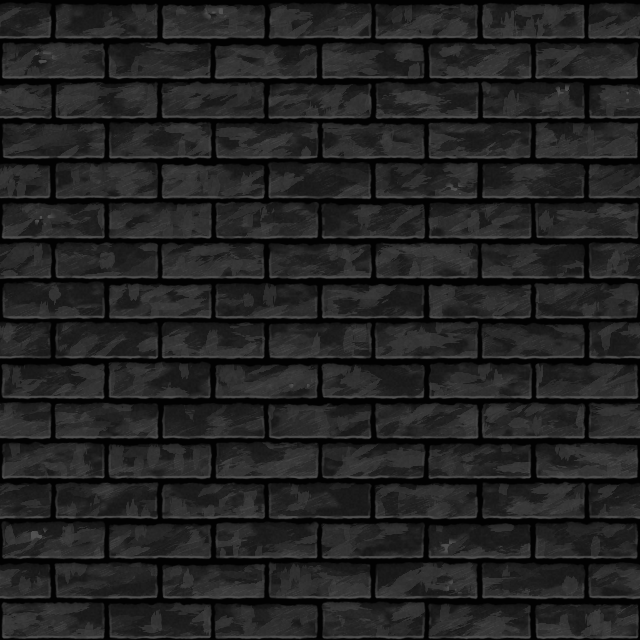
Give the GLSL for this texture, as a Shadertoy shader.

```glsl
// Dark painted brick wall in running bond: 6 bricks across, 16 courses down.

const vec2 BRICKS = vec2(6.0, 16.0);
const vec2 CELL = vec2(8.0, 3.0);          // one brick plus joint, in wall units
const vec2 HALF_BRICK = vec2(3.84, 1.31);
const float CORNER = 0.18;
const int DABS = 14;

const vec3 MORTAR = vec3(0.008);
const float DARK = 0.105;
const float MID = 0.16;
const float LIGHT = 0.235;
const float LIP = 0.32;
const float CHIP = 0.36;

float hash(vec2 p) {
    vec3 q = fract(p.xyx * 0.1031);
    q += dot(q, q.yzx + 33.33);
    return fract((q.x + q.y) * q.z);
}

vec2 hash2(vec2 p) {
    return vec2(hash(p), hash(p + 47.3));
}

float noise(vec2 p) {
    vec2 i = floor(p), f = fract(p);
    f = f * f * (3.0 - 2.0 * f);
    return mix(mix(hash(i), hash(i + vec2(1, 0)), f.x),
               mix(hash(i + vec2(0, 1)), hash(i + vec2(1, 1)), f.x), f.y);
}

float fbm(vec2 p) {
    return 0.55 * noise(p) + 0.3 * noise(p * 2.1 + 9.0) + 0.15 * noise(p * 4.3 + 23.0);
}

vec2 rotate(vec2 p, float a) {
    float c = cos(a), s = sin(a);
    return vec2(c * p.x + s * p.y, c * p.y - s * p.x);
}

float roundedBox(vec2 p, vec2 halfSize, float radius) {
    vec2 d = abs(p) - halfSize + radius;
    return length(max(d, 0.0)) + min(max(d.x, d.y), 0.0) - radius;
}

// Coverage of one dry brush stroke with ragged ends
float brushDab(vec2 p, vec2 size, float angle, vec2 seed) {
    vec2 r = rotate(p, angle);
    float ragged = fbm(r * vec2(1.3, 5.0) + seed) - 0.5;
    return 1.0 - smoothstep(0.82, 1.0, length(r / size) + 1.3 * ragged);
}

// Brick face built from overlapping strokes of grey
float paintedFace(vec2 p, vec2 seed) {
    float wash = fbm(p * vec2(0.5, 0.9) + seed) - 0.1 * p.y;
    float tone = mix(DARK, MID + 0.02, smoothstep(0.36, 0.62, wash));
    for (int i = 0; i < DABS; i++) {
        vec2 key = seed + float(i) * vec2(3.7, 8.1);
        vec2 center = (hash2(key) * 2.0 - 1.0) * HALF_BRICK;
        vec2 shape = hash2(key + 11.0);
        float upright = step(0.78, hash(key + 19.0));
        vec2 size = mix(vec2(0.8, 0.25) + shape * vec2(1.3, 0.5),
                        vec2(0.6, 0.28) + shape * vec2(0.5, 0.3), upright);
        float angle = mix(hash(key + 29.0) * 0.9 - 0.25, 1.5, upright);
        float pick = hash(key + 37.0) - 0.08 * center.y;
        float paint = mix(DARK, LIGHT, max(smoothstep(0.15, 0.8, pick), upright * 0.85));
        tone = mix(tone, paint, 0.75 * brushDab(p - center, size, angle, key));
    }
    // Dry bristle streaks and fine grain
    float streak = noise(rotate(p, 0.4) * vec2(1.8, 13.0) + seed);
    tone += 0.035 * smoothstep(0.6, 0.85, streak) * smoothstep(0.4, 0.6, wash);
    return tone + 0.025 * (noise(p * 8.0 + seed) - 0.5);
}

// Small pale chips clustered on a few bricks
float chips(vec2 p, vec2 seed) {
    vec2 center = (hash2(seed + 61.0) - 0.5) * vec2(5.0, 1.4);
    float cluster = 1.0 - smoothstep(0.4, 1.0, length((p - center) / vec2(1.2, 0.7)));
    float present = step(0.86, hash(seed + 71.0));
    return present * cluster * smoothstep(0.64, 0.76, noise(p * 3.2 + seed));
}

void mainImage(out vec4 fragColor, in vec2 fragCoord) {
    vec2 grid = fragCoord / iResolution.xy * BRICKS;
    float pixel = CELL.y * BRICKS.y / iResolution.y;

    // Running bond: alternate courses shift by half a brick
    float course = floor(grid.y);
    grid.x += 0.5 * mod(course, 2.0);
    vec2 id = vec2(mod(floor(grid.x), BRICKS.x), course);
    vec2 seed = id * vec2(17.0, 13.0) + 5.0;
    vec2 p = (fract(grid) - 0.5) * CELL + vec2(0.0, 0.08);

    // Uneven outline, with the top edge varying most
    vec2 jitter = hash2(seed + 83.0) - 0.5;
    float topEdge = smoothstep(-0.2, 1.2, p.y);
    vec2 outline = p - vec2(0.06, 0.2 * topEdge) * jitter;
    float wobble = (fbm(p * 1.6 + seed) - 0.5) * mix(0.16, 0.32, topEdge);
    float edge = roundedBox(outline, HALF_BRICK, CORNER) + wobble;
    float depth = -edge;

    // Face, darkened near the upper edge
    float tone = paintedFace(p, seed) * (0.96 + 0.08 * jitter.x);
    tone *= 1.0 - 0.25 * topEdge * (1.0 - smoothstep(0.0, 0.45, depth));
    tone = mix(tone, CHIP, 0.75 * chips(p, seed));

    // Worn lip: bright along the bottom, faint at the sides
    float bottom = 1.0 - smoothstep(-1.2, -0.95, p.y);
    float side = smoothstep(3.5, 3.7, abs(p.x)) * (1.0 - 0.6 * topEdge);
    float wear = smoothstep(0.25, 0.55, noise(p * vec2(1.4, 2.0) + seed + 5.0));
    float line = 1.0 - smoothstep(0.04, 0.09 + pixel, abs(depth - 0.1));
    tone = mix(tone, LIP, line * max(bottom * mix(0.4, 0.95, wear), side * 0.4 * wear));

    // Soft contact shadow into the mortar joint
    float brick = 1.0 - smoothstep(-0.06 - 0.5 * pixel, 0.03 + 0.5 * pixel, edge);
    fragColor = vec4(mix(MORTAR, vec3(tone), brick), 1.0);
}
```
